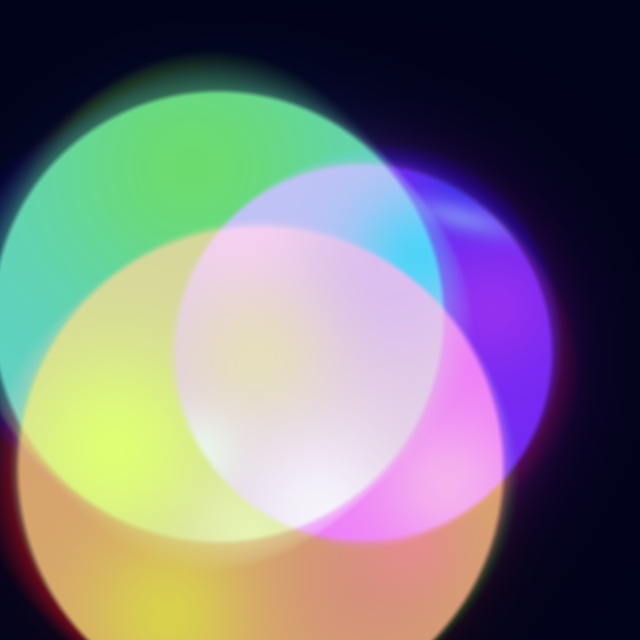
Give the GLSL for this background, as a WebGL 1 fragment shader.

```glsl
precision highp float;

uniform vec2 u_resolution;

// Soft round spot of light, 1 at its center
float spot(vec2 p, vec2 center, float size) {
  vec2 q = (p - center) / size;
  return exp(-dot(q, q));
}

// Coverage per colour channel: a firm disc plus faint wobbling echoes.
// Each channel reaches furthest along its own direction.
vec3 lens(vec2 p, vec2 center, float radius, vec3 direction, vec3 reach, float wobble) {
  vec2 q = p - center;
  float angle = atan(q.y, q.x);
  float dist = length(q) - radius;
  vec3 lobe = max(cos(angle - direction), 0.0);
  lobe *= lobe;
  lobe *= lobe;
  vec3 cover = vec3(0.56 * (1.0 - smoothstep(-0.006, 0.006, dist)));
  for (int i = 1; i <= 8; i++) {
    float k = float(i) / 8.0;
    float wave = 0.62 + 0.38 * cos(4.0 * angle - 1.2 + 1.5 * k);
    vec3 edge = k * (reach * lobe + wobble * wave);
    cover += 0.055 * (1.0 - smoothstep(-0.005, 0.006, dist - edge));
  }
  return cover;
}

float halo(vec2 p, vec2 center, float radius, float falloff) {
  return exp(-falloff * max(length(p - center) - radius, 0.0));
}

void main() {
  vec2 p = gl_FragCoord.xy / u_resolution.y;
  vec2 greenAt = vec2(0.341, 0.505);
  vec2 violetAt = vec2(0.568, 0.449);
  vec2 amberAt = vec2(0.407, 0.267);

  vec3 green = lens(p, greenAt, 0.352, vec3(2.2, 2.1, 2.95), vec3(0.035, 0.03, 0.06), 0.045);
  vec3 violet = lens(p, violetAt, 0.294, vec3(-0.27, 0.5, 0.95), vec3(0.035, 0.01, 0.035), 0.012);
  vec3 amber = lens(p, amberAt, 0.379, vec3(3.3, -0.3, 1.5), vec3(0.045, 0.012, 0.0), 0.012);

  // Night background with a faint halo
  vec3 night = vec3(0.005, 0.01, 0.1);
  night += vec3(0.2, 0.02, 0.24) * halo(p, violetAt, 0.294, 24.0);
  night += vec3(0.01, 0.06, 0.1) * halo(p, greenAt, 0.352, 24.0);
  night += vec3(0.12, 0.03, 0.0) * halo(p, amberAt, 0.379, 30.0);

  // Single lenses
  vec3 greenTint = mix(vec3(0.37, 0.82, 0.77), vec3(0.42, 0.86, 0.44), spot(p, vec2(0.3, 0.74), 0.24));

  vec3 violetTint = mix(vec3(0.46, 0.16, 0.95), vec3(0.58, 0.19, 0.94), spot(p, vec2(0.77, 0.52), 0.09));
  violetTint = mix(violetTint, vec3(0.24, 0.2, 0.92), spot(p, vec2(0.73, 0.73), 0.08));
  vec2 streak = vec2(p.x, 0.66 + 3.5 * (p.y - 0.66 + 0.25 * (p.x - 0.72)));
  violetTint = mix(violetTint, vec3(0.52, 0.6, 0.97), 0.7 * spot(streak, vec2(0.72, 0.66), 0.08));

  vec3 amberTint = mix(vec3(0.84, 0.64, 0.43), vec3(0.85, 0.82, 0.3), spot(p, vec2(0.265, 0.04), 0.13));
  amberTint = mix(amberTint, vec3(0.83, 0.57, 0.48), spot(p, vec2(0.58, 0.09), 0.15));
  amberTint = mix(amberTint, vec3(0.91, 0.54, 0.58), 0.8 * spot(p, vec2(0.64, 0.16), 0.08));

  // Pairs of lenses
  vec3 skyTint = mix(vec3(0.75, 0.76, 0.96), vec3(0.31, 0.83, 0.97), spot(p, vec2(0.655, 0.6), 0.1));

  vec3 limeTint = mix(vec3(0.84, 0.84, 0.61), vec3(0.87, 1.0, 0.46), spot(p, vec2(0.18, 0.3), 0.16));
  limeTint = mix(limeTint, vec3(0.9, 0.95, 0.7), spot(p, vec2(0.39, 0.17), 0.1));

  vec3 pinkTint = mix(vec3(0.93, 0.5, 0.97), vec3(0.96, 0.7, 0.93), spot(p, vec2(0.7, 0.24), 0.11));

  // All three lenses
  vec3 pearlTint = vec3(0.89, 0.81, 0.9);
  pearlTint = mix(pearlTint, vec3(0.97, 0.82, 0.96), spot(p, vec2(0.4, 0.62), 0.12));
  pearlTint = mix(pearlTint, vec3(0.86, 0.74, 0.94), spot(p, vec2(0.6, 0.56), 0.14));
  pearlTint = mix(pearlTint, vec3(0.9, 0.87, 0.74), spot(p, vec2(0.4, 0.44), 0.12));
  pearlTint = mix(pearlTint, vec3(0.96, 0.95, 0.98), spot(p, vec2(0.5, 0.2), 0.13));
  pearlTint = mix(pearlTint, vec3(0.92, 0.96, 0.91), spot(p, vec2(0.31, 0.29), 0.07));

  // Blend every overlap, channel by channel
  vec3 upper = mix(mix(night, greenTint, green), mix(violetTint, skyTint, green), violet);
  vec3 lower = mix(mix(amberTint, limeTint, green), mix(pinkTint, pearlTint, green), violet);
  gl_FragColor = vec4(mix(upper, lower, amber), 1.0);
}
```
